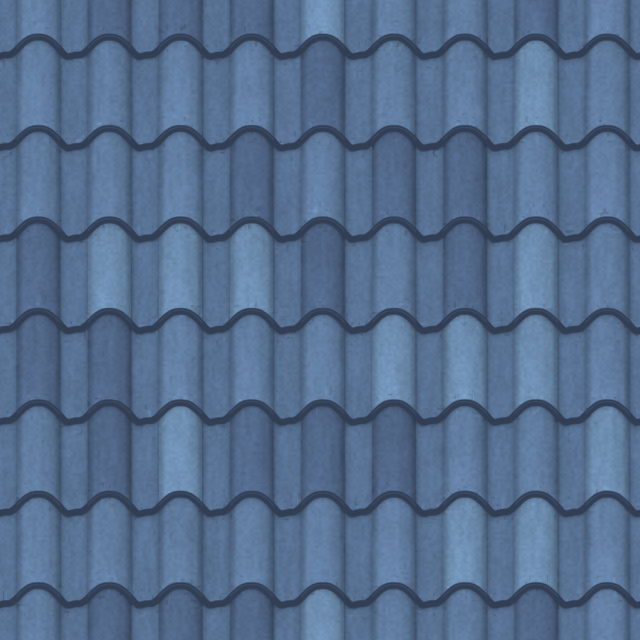
Reproduce this texture procedurally as a WebGL 2 fragment shader.

```glsl
#version 300 es
precision highp float;
precision highp int;

uniform vec2 u_resolution;
out vec4 fragColor;

const ivec2 TILES = ivec2(9, 7);
const vec2 TILE_OFFSET = vec2(0.039, 0.40);
const float BARREL_HALF = 0.305;
const float LIP_HALF = 0.0053;

const vec3 PAN_COLOR = vec3(0.35, 0.452, 0.588);
const vec3 DARK_GLAZE = vec3(0.325, 0.415, 0.55);
const vec3 MID_GLAZE = vec3(0.385, 0.497, 0.64);
const vec3 LIGHT_GLAZE = vec3(0.435, 0.565, 0.705);
const vec3 LIP_COLOR = vec3(0.195, 0.245, 0.33);
const vec3 LIP_RIM = vec3(0.25, 0.315, 0.425);

// Integer hash of a cell, returned in 0..1
float hash(ivec2 cell, uint seed) {
    uvec2 q = uvec2(cell) * uvec2(1597u, 3797u);
    uint h = (q.x ^ (q.y + seed * 7919u)) * 26699u;
    h = (h ^ (h >> 15)) * 73939u;
    h = (h ^ (h >> 13)) * 51787u;
    return float((h ^ (h >> 16)) & 65535u) / 65535.0;
}

// Exact whole-number wrap of a cell index
ivec2 wrap(ivec2 cell, ivec2 period) {
    return (cell + period) % period;
}

// Value noise that wraps after a whole number of cells
float noise(vec2 p, ivec2 period, uint seed) {
    vec2 g = p * vec2(period);
    vec2 f = fract(g);
    f = f * f * (3.0 - 2.0 * f);
    ivec2 a = wrap(ivec2(floor(g)), period);
    ivec2 b = wrap(a + 1, period);
    return mix(mix(hash(a, seed), hash(ivec2(b.x, a.y), seed), f.x),
               mix(hash(ivec2(a.x, b.y), seed), hash(b, seed), f.x), f.y);
}

// Height of the lower tile edge across one column, in rows
float edgeHeight(float x) {
    float arch = 1.0 - smoothstep(0.0, 1.0, pow(abs(x) / 0.43, 1.3));
    float sag = (fract(x + 0.08) - 0.5) / 0.075;
    return 0.195 * arch - 0.018 * exp(-sag * sag);
}

// Slope of the lower tile edge in canvas units
float edgeSlope(float x) {
    float e = 0.005;
    float rise = edgeHeight(x + e) - edgeHeight(x - e);
    return rise / (2.0 * e) * float(TILES.x) / float(TILES.y);
}

// Light across the raised barrel: crease at the left, falloff at the right
float barrelLight(float x) {
    float s = x / BARREL_HALF;
    float left = mix(0.80, 1.0, smoothstep(-1.0, -0.62, s));
    float right = 1.0 - 0.10 * smoothstep(0.0, 0.8, s) - 0.20 * smoothstep(0.65, 1.0, s);
    return left * right;
}

// Light in the flat pan, shaded by the barrels on both sides
float panLight(float x) {
    float afterBarrel = exp(-max(x - BARREL_HALF, 0.0) / 0.03) * step(0.0, x);
    float beforeBarrel = exp(-max(-x - BARREL_HALF, 0.0) / 0.03) * step(x, 0.0);
    return 1.0 - 0.32 * afterBarrel - 0.17 * beforeBarrel;
}

// Three glaze tones spread at random over the tiles
vec3 glazeColor(ivec2 id) {
    float pick = hash(id, 3u);
    vec3 glaze = pick < 0.13 ? DARK_GLAZE : pick > 0.72 ? LIGHT_GLAZE : MID_GLAZE;
    return glaze * (0.98 + 0.04 * hash(id, 8u));
}

// Fine grain, vertical streaks and broad staining
float wear(vec2 p) {
    float grain = noise(p, ivec2(240), 11u) - 0.5;
    float streak = noise(p, ivec2(150, 24), 12u) - 0.5;
    float stain = noise(p, ivec2(36, 28), 13u) - 0.5;
    return 1.0 + 0.085 * grain + 0.06 * streak + 0.04 * stain;
}

void main() {
    vec2 p = gl_FragCoord.xy / u_resolution;
    float pixel = 1.0 / min(u_resolution.x, u_resolution.y);

    // Tile coordinates: x is centred on the barrel, v rises from the lower edge
    float column = p.x * float(TILES.x) - TILE_OFFSET.x;
    float x = fract(column) - 0.5;
    float row = p.y * float(TILES.y) - TILE_OFFSET.y - edgeHeight(x);
    float v = fract(row);
    ivec2 id = wrap(ivec2(floor(vec2(column, row))), TILES);

    // Pan and barrel surfaces
    float aa = pixel * float(TILES.x) * 0.7;
    float barrel = 1.0 - smoothstep(-aa, aa, abs(x) - BARREL_HALF);
    vec3 pan = PAN_COLOR * panLight(x);
    vec3 cover = glazeColor(id) * barrelLight(x) * (1.03 - 0.06 * v);
    vec3 color = mix(pan, cover, barrel) * wear(p);

    // Pits and pale scuffs, denser near both tile ends
    float ends = smoothstep(0.25, 0.45, abs(v - 0.5));
    float pits = smoothstep(0.80, 0.95, noise(p, ivec2(180), 21u));
    float scuffs = smoothstep(0.78, 0.95, noise(p, ivec2(200, 160), 22u));
    color *= 1.0 - pits * (0.04 + 0.08 * ends) + 0.09 * scuffs * ends;

    // Overlapping lip with a soft shadow below it
    float slope = edgeSlope(x);
    float d = (fract(row + 0.5) - 0.5) / float(TILES.y) / sqrt(1.0 + slope * slope);
    float shadow = exp(-max(-d - LIP_HALF, 0.0) / 0.0035) * step(d, 0.0);
    color *= 1.0 - 0.22 * shadow;
    float lip = 1.0 - smoothstep(-pixel, pixel, abs(d) - LIP_HALF);
    float rim = 1.0 - smoothstep(0.0, 0.0022, abs(d - 0.0018));
    color = mix(color, mix(LIP_COLOR, LIP_RIM, 0.6 * rim * barrel), lip);

    fragColor = vec4(color, 1.0);
}
```
